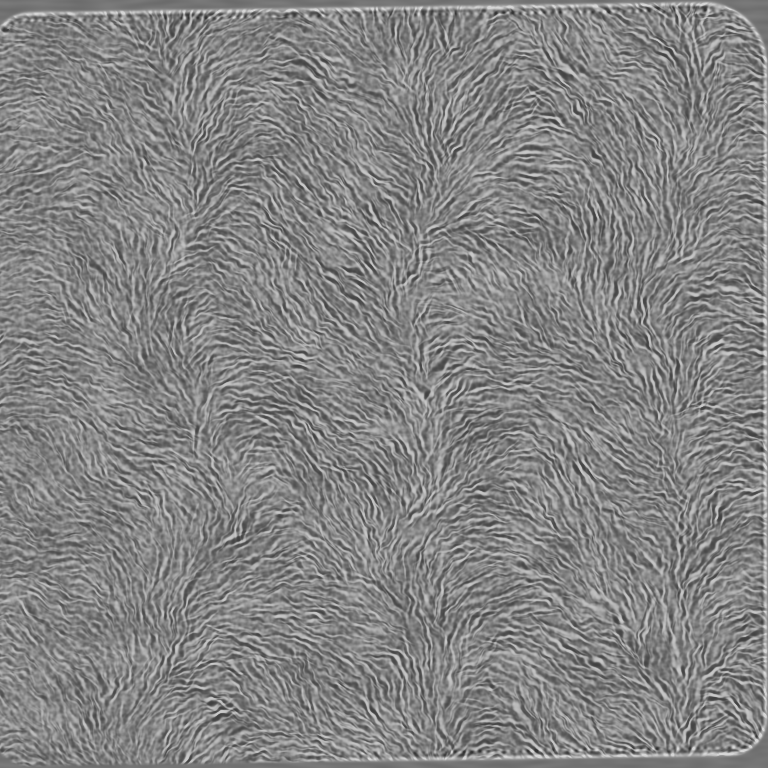
Write a Shadertoy shader that draws this texture map.

```glsl
// Grey wrinkled leather panel with irregular fanning creases, a rounded rim and stitching.

#define PI 3.14159265
#define BASE_GREY 0.518
#define CREASE_CONTRAST 0.130
#define GRAIN_CONTRAST 0.17
#define BROAD_CONTRAST 0.12
#define CREASE_CELLS 36.0   // crease cells per canvas side
#define CREASE_FREQ 102.0   // creases per canvas side
#define GRAIN_FREQ 150.0
#define FAN_WIDTH 0.32      // width of one fan of creases
#define STITCH_PITCH 0.0105
#define TONE_LIMIT 0.28     // soft limit of the tones around the base
#define KERNELS 5

vec2 hash2(vec2 p) {
    vec3 q = fract(p.xyx * vec3(0.1031, 0.1030, 0.0973));
    q += dot(q, q.yzx + 33.33);
    return fract((q.xx + q.yz) * q.zy);
}

vec2 gradientAt(vec2 cell) {
    float a = 2.0 * PI * hash2(cell + 57.0).x;
    return vec2(cos(a), sin(a));
}

float gradientNoise(vec2 p) {
    vec2 i = floor(p), f = p - i;
    vec2 u = f * f * f * (f * (f * 6.0 - 15.0) + 10.0);
    vec2 e = vec2(0.0, 1.0);
    float low = mix(dot(gradientAt(i), f), dot(gradientAt(i + e.yx), f - e.yx), u.x);
    float high = mix(dot(gradientAt(i + e), f - e), dot(gradientAt(i + 1.0), f - 1.0), u.x);
    return mix(low, high, u.y);
}

// Crease direction: turns half a circle per fan, lingering on the falling diagonal
float creaseAngle(vec2 p) {
    float phase = (p.x - 0.26) / FAN_WIDTH + 0.32 * gradientNoise(p * 4.0 + 4.0);
    phase -= 0.135 * sin(2.0 * PI * (phase - 0.56));
    return 1.0 - PI * phase + 1.3 * gradientNoise(p * 7.0 + 19.0)
         + 0.9 * gradientNoise(p * 16.0 + 43.0);
}

// Sum of short oriented wave packets with narrow crests over a jittered grid
float creases(vec2 p) {
    vec2 g = p * CREASE_CELLS, home = floor(g);
    float sum = 0.0;
    for (int y = -1; y <= 1; y++)
    for (int x = -1; x <= 1; x++) {
        vec2 cell = home + vec2(x, y);
        float angle = creaseAngle((cell + 0.5) / CREASE_CELLS);
        for (int k = 0; k < KERNELS; k++) {
            vec2 seed = cell + 71.0 * float(k + 1);
            vec2 d = g - cell - hash2(seed);
            vec2 rnd = hash2(seed + 13.7);
            float a = angle + 0.6 * (rnd.x - 0.5);
            vec2 dir = vec2(cos(a), sin(a));
            float along = dot(d, dir), across = dot(d, vec2(-dir.y, dir.x));
            float w = max(0.0, 1.0 - along * along - 5.0 * across * across);
            float freq = CREASE_FREQ * mix(0.65, 1.45, rnd.y) / CREASE_CELLS;
            float wave = cos(2.0 * PI * (across * freq + hash2(seed + 5.3).x));
            sum += w * w * (wave + 0.25 * (2.0 * wave * wave - 1.0));
        }
    }
    return sum;
}

// Signed distance to the panel in x, edge normal in yz
vec3 panel(vec2 p) {
    p -= vec2(0.494, 0.5 + 0.015 * (p.x - 0.5));
    float radius = p.x > 0.0 && p.y > 0.0 ? 0.085 : 0.05;
    vec2 q = abs(p) - vec2(0.506, 0.492) + radius;
    vec2 outer = max(q, 0.0);
    float d = length(outer) + min(max(q.x, q.y), 0.0) - radius;
    return vec3(d, normalize(outer + 1e-5));
}

// Soft line of given half width around zero
float band(float x, float halfWidth) {
    return exp(-x * x / (halfWidth * halfWidth));
}

void mainImage(out vec4 fragColor, in vec2 fragCoord) {
    vec2 p = fragCoord / iResolution.xy;

    // Jagged creases, calmer in patches and to the left
    vec2 wobble = vec2(gradientNoise(p * 72.0), gradientNoise(p * 72.0 + 91.0));
    float strength = mix(0.75, 1.06, smoothstep(0.0, 0.4, p.x));
    strength *= 1.0 + 0.6 * gradientNoise(p * 9.0 + 31.0);
    float relief = CREASE_CONTRAST * strength * creases(p + 0.0045 * wobble);

    // Fine grain and broad mottling
    relief += GRAIN_CONTRAST * gradientNoise(p * GRAIN_FREQ);
    relief += 0.5 * GRAIN_CONTRAST * gradientNoise(p * GRAIN_FREQ * 1.5 + 7.0);
    relief += BROAD_CONTRAST * (0.7 * gradientNoise(p * 24.0 + 3.0) + 0.6 * gradientNoise(p * 12.0 + 11.0));
    float leather = BASE_GREY + TONE_LIMIT * tanh(relief / TONE_LIMIT);

    // Plain backing outside the rounded panel
    vec3 edge = panel(p);
    float d = edge.x;
    float backing = 0.45 + 0.06 * gradientNoise(p * vec2(25.0, 120.0));
    float grey = mix(leather, backing, smoothstep(-0.005, 0.001, d));

    // Light rim, dark groove and a row of stitches
    float fade = p.y > 0.5 ? 1.0 : smoothstep(0.3, 0.6, p.x);
    grey += 0.24 * fade * band(d + 0.003, 0.0028);
    grey -= 0.08 * fade * band(d + 0.0075, 0.002);
    float run = edge.y > edge.z ? p.y : p.x;
    float dash = cos(2.0 * PI * run / STITCH_PITCH);
    grey += 0.16 * fade * edge.z * dash * band(d + 0.0115, 0.0025);

    fragColor = vec4(vec3(clamp(grey, 0.2, 0.84)), 1.0);
}
```
